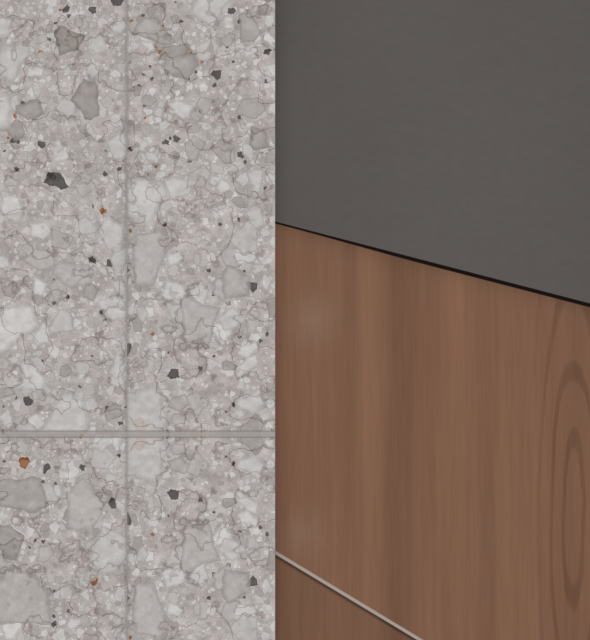
A WebGL 2 fragment shader for this texture:

```glsl
#version 300 es
precision highp float;
// Speckled stone tiles beside a sloping charcoal panel and vertical-grain walnut.

uniform vec2 u_resolution;
out vec4 fragColor;

// Layout, in units of the canvas height
const float WALL_EDGE = 0.430;
const vec2 GROUT = vec2(0.198, 0.3216);
const vec2 GROUT_HALF = vec2(0.0022, 0.0050);
const float PANEL_Y = 0.6536, PANEL_SLOPE = -0.260;
const float INLAY_Y = 0.1367, INLAY_SLOPE = -0.603, INLAY_HALF = 0.0026;

// Colours
const vec3 MATRIX = vec3(0.69, 0.66, 0.645);
const vec3 STONE_DARK = vec3(0.53, 0.50, 0.48);
const vec3 STONE_LIGHT = vec3(0.81, 0.80, 0.79);
const vec3 STONE_COAL = vec3(0.29, 0.28, 0.27);
const vec3 STONE_RUST = vec3(0.57, 0.36, 0.22);
const vec3 PANEL = vec3(0.352, 0.334, 0.322);
const vec3 GAP = vec3(0.10, 0.075, 0.065);
const vec3 WOOD_DARK = vec3(0.405, 0.290, 0.230);
const vec3 WOOD_LIGHT = vec3(0.545, 0.408, 0.322);
const vec3 INLAY = vec3(0.64, 0.60, 0.575);
const vec3 HAZE = vec3(0.57, 0.48, 0.43);

float hash(vec2 p) {
    return fract(sin(dot(p, vec2(127.1, 311.7))) * 43758.5);
}

float noise(vec2 p) {
    vec2 i = floor(p), f = fract(p);
    f = f * f * (3.0 - 2.0 * f);
    return mix(mix(hash(i), hash(i + vec2(1, 0)), f.x),
               mix(hash(i + vec2(0, 1)), hash(i + vec2(1, 1)), f.x), f.y);
}

float fbm(vec2 p) {
    float sum = 0.0, gain = 0.5;
    for (int i = 0; i < 4; i++) {
        sum += gain * noise(p);
        p = p * 2.03 + 17.3;
        gain *= 0.5;
    }
    return sum / 0.9375;
}

float bell(float x, float width) {
    return exp(-x * x / (width * width));
}

// One size of irregular five-sided stones, at most one per grid cell
vec3 scatterStones(vec3 color, vec2 p, float scale, float amount, float px) {
    vec2 g = p * scale, cell = floor(g);
    float rough = 0.16 * (fbm(g * 4.0) - 0.5);
    for (int n = 0; n < 9; n++) {
        vec2 id = cell + vec2(n % 3 - 1, n / 3 - 1);
        vec2 key = id + scale;
        if (hash(key) > amount) continue;
        vec2 q = g - id - 0.2 - 0.6 * vec2(hash(key + 1.3), hash(key + 7.1));
        float tone = hash(key + 9.2);
        float size = mix(0.28, 0.62, hash(key + 2.6));
        vec3 stone = mix(STONE_DARK, STONE_LIGHT, sqrt(tone));
        if (scale > 20.0 && tone < 0.045) { stone = STONE_COAL; size *= 0.75; }
        if (scale > 20.0 && tone > 0.982) { stone = STONE_RUST; size *= 0.7; }
        float turn = 6.2832 * hash(key + 4.7), d = -1.0;
        for (int k = 0; k < 5; k++) {
            float side = float(k);
            float a = turn + 1.2566 * side + 0.6 * hash(key + side * 5.3);
            float reach = size * mix(0.4, 1.0, hash(key + side * 3.1 + 0.7));
            d = max(d, dot(q, vec2(cos(a), sin(a))) - reach);
        }
        d += rough;
        float soft = px * scale;
        stone *= 1.0 - 0.13 * smoothstep(-0.10, 0.0, d);
        color = mix(color, stone, 0.82 * (1.0 - smoothstep(-soft, soft, d)));
    }
    return color;
}

vec3 stoneWall(vec2 p, float px) {
    // The right column reflects across its joint; the left column does not
    vec2 q = vec2(p.x, p.y - GROUT.y);
    if (p.x > GROUT.x) q.y = abs(q.y);
    else q += q.y < 0.0 ? vec2(5.37, 2.61) : vec2(2.13, 4.29);
    vec3 color = MATRIX + 0.20 * (fbm(q * 60.0) - 0.5);
    float scale = 100.0, amount = 0.85;
    for (int i = 0; i < 4; i++) {
        color = scatterStones(color, q, scale, amount, px);
        scale *= 0.49;
        amount *= 0.76;
    }
    color += 0.10 * (fbm(q * vec2(90.0, 110.0)) - 0.5);
    color -= vec3(0.09, 0.10, 0.10) * bell(fbm(q * 26.0) - 0.5, 0.025);
    // Recessed joints with a soft shoulder
    vec2 d = abs(p - GROUT) - GROUT_HALF;
    vec2 joint = 1.0 - smoothstep(vec2(-px), vec2(1.5 * px), d);
    color *= 1.0 - 0.07 * bell(p.x - GROUT.x, 0.007);
    color = mix(color, vec3(0.57, 0.55, 0.54), 0.55 * joint.x);
    color = mix(color, vec3(0.62, 0.595, 0.58), 0.75 * joint.y);
    return color * (1.0 - 0.12 * bell(d.y, 0.0015));
}

vec3 walnut(vec2 p) {
    float x = p.x + 0.006 * (noise(p * vec2(5.0, 3.0)) - 0.5);
    float tone = 0.56 + 0.42 * (fbm(vec2(x * 24.0, p.y * 1.2)) - 0.5);
    tone += 0.28 * (fbm(vec2(x * 130.0, p.y * 5.0)) - 0.5);
    tone += 0.12 * (noise(vec2(x * 420.0, p.y * 26.0)) - 0.5);
    // Broad bands, then arched strands toward the right
    tone += 0.14 * bell(x - 0.575, 0.022) - 0.30 * bell(x - 0.624, 0.020);
    tone += 0.12 * bell(x - 0.725, 0.020) - 0.13 * bell(x - 0.765, 0.018);
    float arch = length((p - vec2(0.895, 0.18)) * vec2(1.0, 0.13));
    float strand = sin(arch * 330.0 + 5.0 * fbm(p * vec2(14.0, 4.0)));
    tone -= 0.33 * smoothstep(0.35, 1.0, strand) * smoothstep(0.81, 0.88, p.x);
    vec3 color = mix(WOOD_DARK, WOOD_LIGHT, clamp(tone, 0.0, 1.0));
    // Pale hazy reflections
    vec2 high = (p - vec2(0.485, 0.500)) / vec2(0.035, 0.045);
    vec2 low = (p - vec2(0.480, 0.165)) / vec2(0.035, 0.035);
    float haze = exp(-dot(high, high)) + 0.7 * exp(-dot(low, low));
    return mix(color, HAZE, 0.32 * haze * fbm(p * 35.0) * 1.6);
}

void main() {
    vec2 p = gl_FragCoord.xy / u_resolution.y;
    float px = 1.0 / u_resolution.y;
    float across = p.x - WALL_EDGE;

    // Wood and the thin diagonal inlay
    vec3 color = walnut(p);
    float inlay = (p.y - INLAY_Y - INLAY_SLOPE * across) / length(vec2(1.0, INLAY_SLOPE));
    color *= 1.0 - 0.06 * (1.0 - smoothstep(-px, px, inlay));
    color *= 1.0 - 0.35 * bell(inlay + 0.004, 0.003);
    color = mix(color, INLAY, 1.0 - smoothstep(-px, px, abs(inlay) - INLAY_HALF));

    // Charcoal panel over a dark gap that widens to the right
    float edge = (p.y - PANEL_Y - PANEL_SLOPE * across) / length(vec2(1.0, PANEL_SLOPE));
    float gap = mix(0.0025, 0.0055, smoothstep(0.0, 0.25, across));
    color *= 1.0 - 0.18 * exp(min(edge, 0.0) / 0.012);
    color = mix(color, GAP, smoothstep(-px, px, edge + gap));
    vec3 panel = PANEL + 0.014 * (fbm(p * vec2(90.0, 150.0)) - 0.5);
    panel += 0.016 * (fbm(p * 5.0) - 0.5) + 0.012 * bell(across - 0.25, 0.18);
    color = mix(color, panel, smoothstep(-px, px, edge));

    // Contact shade, then the tiled wall
    color *= 1.0 - 0.16 * exp(-max(across, 0.0) / 0.012);
    float wall = 1.0 - smoothstep(-px, px, across);
    if (wall > 0.0) color = mix(color, stoneWall(p, px), wall);
    fragColor = vec4(clamp(color, 0.0, 1.0), 1.0);
}
```
